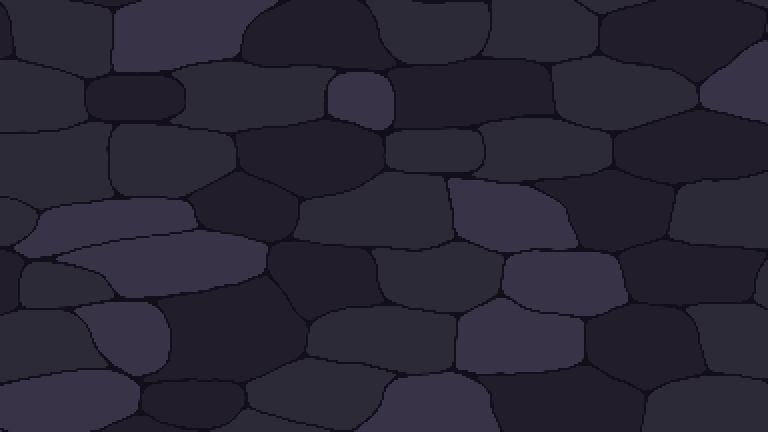
Reproduce this texture procedurally as a Shadertoy shader.

```glsl
// Flat-shaded pixel-art wall of rounded dark stones with thin, near-black seams.

const vec3 SEAM_COLOR  = vec3(0.070, 0.060, 0.105);
const vec3 DARK_STONE  = vec3(0.130, 0.115, 0.170);
const vec3 MID_STONE   = vec3(0.174, 0.163, 0.212);
const vec3 LIGHT_STONE = vec3(0.220, 0.200, 0.280);

const float PIXEL_ROWS   = 216.0;            // art pixels per canvas height
const vec2  STONE_COUNT  = vec2(3.45, 7.0);  // stones per canvas height
const vec2  JITTER       = vec2(0.50, 0.42);
const vec2  SIZE_MIN     = vec2(0.78, 0.80);
const vec2  SIZE_MAX     = vec2(1.25, 1.22);
const float SMALL_SHARE  = 0.10;
const float SMALL_SCALE  = 0.62;
const float MID_EXTRA    = 0.16;             // light stones turned to mid
const float SEAM_HALF    = 0.0025;
const float SEAM_SOFT    = 0.0004;
const float CORNER_ROUND = 0.006;
const float BEND         = 0.035;
const float ROUGHNESS    = 0.004;

vec2 hash2(vec2 p) {
    vec3 q = fract(vec3(p.xyx) * vec3(0.1031, 0.1030, 0.0973));
    q += dot(q, q.yzx + 33.33);
    return fract((q.xx + q.yz) * q.zy);
}

vec2 noise2(vec2 p) {
    vec2 cell = floor(p);
    vec2 f = fract(p);
    f = f * f * (3.0 - 2.0 * f);
    vec2 low  = mix(hash2(cell), hash2(cell + vec2(1, 0)), f.x);
    vec2 high = mix(hash2(cell + vec2(0, 1)), hash2(cell + vec2(1, 1)), f.x);
    return mix(low, high, f.y) - 0.5;
}

// Boxy distance to a stone's centre (x) and its gradient (yz).
vec3 stoneField(vec2 q, vec2 id) {
    vec2 stagger = vec2(0.5 * mod(id.y, 2.0), 0.0);
    vec2 center = id + 0.5 + stagger + JITTER * (hash2(id + 17.0) - 0.5);
    vec2 size = mix(SIZE_MIN, SIZE_MAX, hash2(id + 53.0));
    if (hash2(id + 91.0).x < SMALL_SHARE) size *= SMALL_SCALE;

    vec2 r = (q - center) / size;
    vec2 a = abs(r);
    float d = max(pow(dot(a * a, a), 1.0 / 3.0), 1e-4);
    vec2 slope = sign(r) * (a / d) * (a / d) / size * STONE_COUNT;
    return vec3(d, slope);
}

// Tones alternate along each row, starting from a random one.
vec3 stoneColor(vec2 id) {
    float start = floor(3.0 * hash2(vec2(id.y, 7.0)).x);
    float tone = mod(id.x + start, 3.0);
    if (tone < 0.5) return DARK_STONE;
    if (tone < 1.5 || hash2(id + 131.0).y < MID_EXTRA) return MID_STONE;
    return LIGHT_STONE;
}

void mainImage(out vec4 fragColor, in vec2 fragCoord) {
    // Snap to art pixels, then bend the courses
    vec2 p = fragCoord / iResolution.y;
    p = (floor(p * PIXEL_ROWS) + 0.5) / PIXEL_ROWS;
    p += BEND * noise2(p * 5.0 + 3.0) + ROUGHNESS * noise2(p * 38.0);
    vec2 q = p * STONE_COUNT + 20.0;
    vec2 base = floor(q);

    // Find the stone that owns this point
    vec3 nearest = vec3(1e5, 0.0, 0.0);
    vec2 owner = base;
    for (int j = -2; j <= 2; j++) {
        for (int i = -2; i <= 2; i++) {
            vec2 id = base + vec2(i, j);
            vec3 field = stoneField(q, id);
            if (field.x < nearest.x) {
                nearest = field;
                owner = id;
            }
        }
    }

    // Blend the border distances so that corners open into dark gaps
    float closeness = 1e-12;
    for (int j = -2; j <= 2; j++) {
        for (int i = -2; i <= 2; i++) {
            vec2 id = base + vec2(i, j);
            if (id == owner) continue;
            vec3 delta = stoneField(q, id) - nearest;
            float border = delta.x / max(length(delta.yz), 2.0);
            closeness += exp(-border / CORNER_ROUND);
        }
    }
    float seamDistance = -CORNER_ROUND * log(closeness);

    float stone = smoothstep(SEAM_HALF - SEAM_SOFT, SEAM_HALF + SEAM_SOFT, seamDistance);
    fragColor = vec4(mix(SEAM_COLOR, stoneColor(owner), stone), 1.0);
}
```
